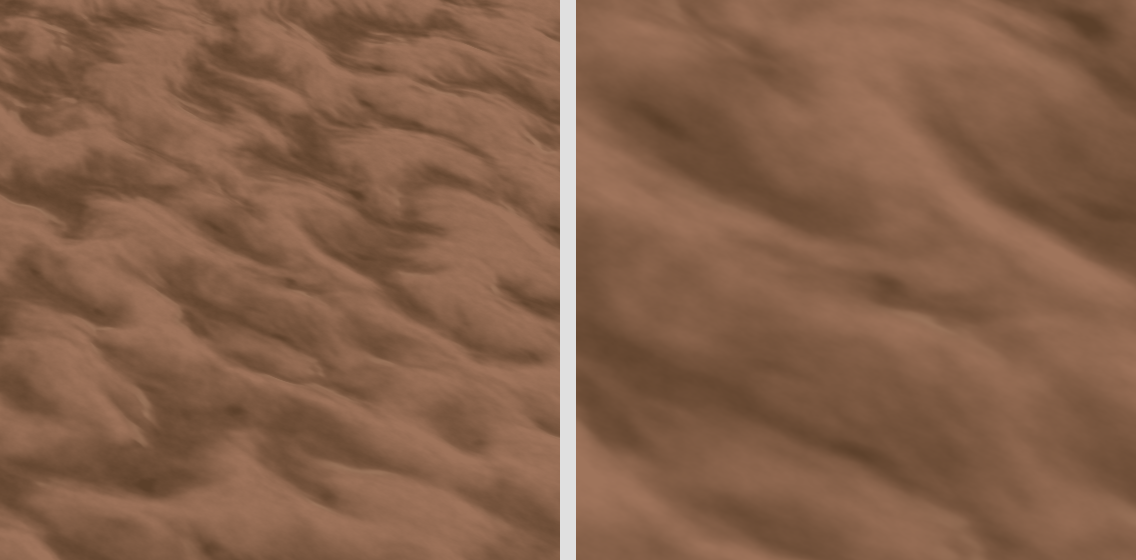
Left, the full canvas; right, a detail of the centre.
A WebGL 1 fragment shader for this texture:

```glsl
precision highp float;
// Wind-worn reddish sand: soft slanting hollows that shrink with distance.
// Stretched gradient noise gives the hollow depth; leaning it downhill and
// comparing nearby depths gives crisp lower edges with pale rims.
uniform vec2 u_resolution;

const vec3 SHADE_COLOR = vec3(0.405, 0.285, 0.198);
const vec3 SAND_COLOR = vec3(0.580, 0.420, 0.325);
const vec3 RIM_COLOR = vec3(0.680, 0.530, 0.420);
const float SLOPE_ANGLE = 0.40;
const vec2 HOLLOW_FREQUENCY = vec2(3.9, 9.6);

vec2 randomGradient(vec2 cell) {
  float angle = 6.2832 * fract(sin(dot(cell, vec2(127.1, 311.7))) * 43758.55);
  return vec2(cos(angle), sin(angle));
}

float gradientNoise(vec2 p) {
  vec2 cell = floor(p);
  vec2 f = p - cell;
  vec2 blend = f * f * f * (f * (f * 6.0 - 15.0) + 10.0);
  float a = dot(randomGradient(cell), f);
  float b = dot(randomGradient(cell + vec2(1.0, 0.0)), f - vec2(1.0, 0.0));
  float c = dot(randomGradient(cell + vec2(0.0, 1.0)), f - vec2(0.0, 1.0));
  float d = dot(randomGradient(cell + 1.0), f - 1.0);
  return mix(mix(a, b, blend.x), mix(c, d, blend.x), blend.y);
}

float fractalNoise(vec2 p, float gain) {
  float sum = 0.0;
  float amplitude = 1.0;
  for (int octave = 0; octave < 4; octave++) {
    sum += amplitude * gradientNoise(p);
    p = p * 2.03 + vec2(17.3, 9.1);
    amplitude *= gain;
  }
  return sum;
}

// Lays the canvas on receding ground; features get smaller upwards.
vec2 groundPlane(vec2 uv) {
  return vec2((uv.x - 0.5) * (1.0 + 0.7 * uv.y), uv.y + 0.4 * uv.y * uv.y);
}

// Turns ground coordinates to run along and across the hollows.
vec2 alongSlope(vec2 p, float angle) {
  float c = cos(angle);
  float s = sin(angle);
  return vec2(c * p.x - s * p.y, s * p.x + c * p.y);
}

// Depth of the hollows; high values are deep, low values are crests.
float hollowDepth(vec2 p, float roughness) {
  vec2 bend = vec2(gradientNoise(p * 0.8 + 31.0), gradientNoise(p * 0.7 + 57.0));
  p += bend * vec2(0.4, 0.5);
  p.y += 0.55 * gradientNoise(p);
  return fractalNoise(p, roughness);
}

void main() {
  vec2 uv = gl_FragCoord.xy / u_resolution;
  vec2 ground = groundPlane(uv);
  vec2 slope = alongSlope(ground, SLOPE_ANGLE);
  vec2 p = slope * HOLLOW_FREQUENCY + vec2(4.7, 12.4);

  // Hollows, shallower towards the far right.
  float roughness = mix(0.32, 0.46, uv.y);
  float depth = hollowDepth(p, roughness);
  float depthAbove = hollowDepth(p + vec2(0.03, 0.10), roughness);
  float farFade = 0.10 * smoothstep(0.7, 1.7, uv.x + uv.y);
  float hollow = smoothstep(-0.34, 0.41, depth - farFade);

  // Light on lower edges, shadow below upper edges.
  float relief = clamp((depthAbove - depth) * 1.7, -0.28, 0.32);
  float edge = exp(-pow((depth - 0.02) / 0.10, 2.0));
  float rimPatches = smoothstep(-0.05, 0.35, gradientNoise(p * vec2(1.3, 0.9) + 83.0));
  float rim = edge * rimPatches * smoothstep(0.03, 0.22, relief);

  // Small dark pits, broad tints and faint grain.
  float pitField = gradientNoise(slope * vec2(12.0, 27.0) + 41.0);
  float pits = smoothstep(0.28, 0.60, pitField) * smoothstep(-0.15, 0.25, depth);
  float tint = gradientNoise(ground * 3.0 + 23.0);
  float grain = fractalNoise(slope * vec2(26.0, 48.0) + 67.0, 0.65);

  float tone = 1.10 - 1.02 * hollow + 0.38 * relief;
  tone += 0.20 * tint + 0.13 * grain - 0.38 * pits;
  vec3 color = mix(SHADE_COLOR, SAND_COLOR, clamp(tone, -0.25, 1.25));
  color = mix(color, RIM_COLOR, 0.42 * rim);
  gl_FragColor = vec4(color, 1.0);
}
```
